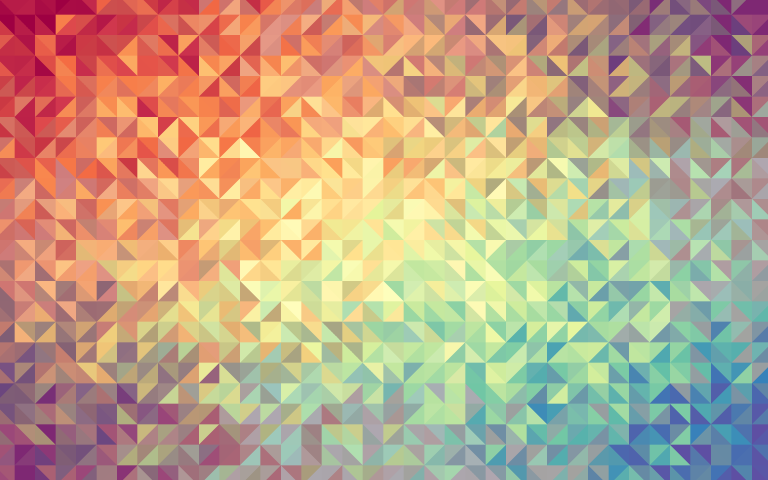
This background is drawn by a Shadertoy shader. Its source:

```glsl
// Mosaic of jittered triangles coloured by two crossed spectral gradients.

const float CELL_SIZE = 0.04267;   // in canvas heights
const float GRID_OFFSET = 0.0304;  // first grid line from the left and top
const float COLOR_JITTER = 0.17;   // largest shift along the gradient
const int SAMPLES = 3;             // antialiasing samples per axis

// Two random values in 0..1 from a cell and a salt
vec2 hash2(vec2 cell, float salt) {
    vec3 q = fract(vec3(cell, salt).xyx * vec3(0.1031, 0.1030, 0.0973) + salt * 0.3719);
    q += dot(q, q.yzx + 33.33);
    return fract((q.xx + q.yz) * q.zy);
}

// Crimson, orange, yellow, green, blue and violet for t in 0..1
vec3 spectral(float t) {
    vec3 stops[11] = vec3[11](
        vec3(0.62, 0.00, 0.26), vec3(0.84, 0.24, 0.31), vec3(0.96, 0.43, 0.26),
        vec3(0.99, 0.68, 0.38), vec3(1.00, 0.88, 0.55), vec3(1.00, 1.00, 0.75),
        vec3(0.90, 0.96, 0.60), vec3(0.67, 0.87, 0.64), vec3(0.40, 0.76, 0.65),
        vec3(0.20, 0.53, 0.74), vec3(0.37, 0.31, 0.64));
    float s = clamp(t, 0.0, 1.0) * 10.0;
    int i = min(int(s), 9);
    return mix(stops[i], stops[i + 1], s - float(i));
}

// Blend of the horizontal and vertical gradients
vec3 crossedGradient(vec2 t) {
    return mix(spectral(t.x), spectral(t.y), 0.5);
}

// Flat colour of the triangle at p; p runs right and down in canvas heights
vec3 triangleMosaic(vec2 p, float aspect) {
    vec2 grid = (p - GRID_OFFSET) / CELL_SIZE;
    vec2 cell = floor(grid);
    vec2 local = grid - cell;

    // Split each square along a randomly chosen diagonal
    bool mirrored = hash2(cell + 40.0, 1.0).x < 0.5;
    if (mirrored) local.x = 1.0 - local.x;
    bool firstHalf = local.y > local.x;
    vec2 triCenter = firstHalf ? vec2(1.0, 2.0) / 3.0 : vec2(2.0, 1.0) / 3.0;
    if (mirrored) triCenter.x = 1.0 - triCenter.x;

    // Shift both gradient positions independently per triangle
    vec2 position = (cell + triCenter) * CELL_SIZE + GRID_OFFSET;
    vec2 jitter = hash2(cell + 40.0, firstHalf ? 2.0 : 3.0) * 2.0 - 1.0;
    return crossedGradient(position / vec2(aspect, 1.0) + jitter * COLOR_JITTER);
}

void mainImage(out vec4 fragColor, in vec2 fragCoord) {
    float aspect = iResolution.x / iResolution.y;
    vec3 color = vec3(0.0);

    // Average subsamples to smooth every triangle edge
    for (int i = 0; i < SAMPLES * SAMPLES; i++) {
        vec2 subpixel = (vec2(i % SAMPLES, i / SAMPLES) + 0.5) / float(SAMPLES) - 0.5;
        vec2 p = (fragCoord + subpixel) / iResolution.y;
        color += triangleMosaic(vec2(p.x, 1.0 - p.y), aspect);
    }
    fragColor = vec4(color / float(SAMPLES * SAMPLES), 1.0);
}
```
